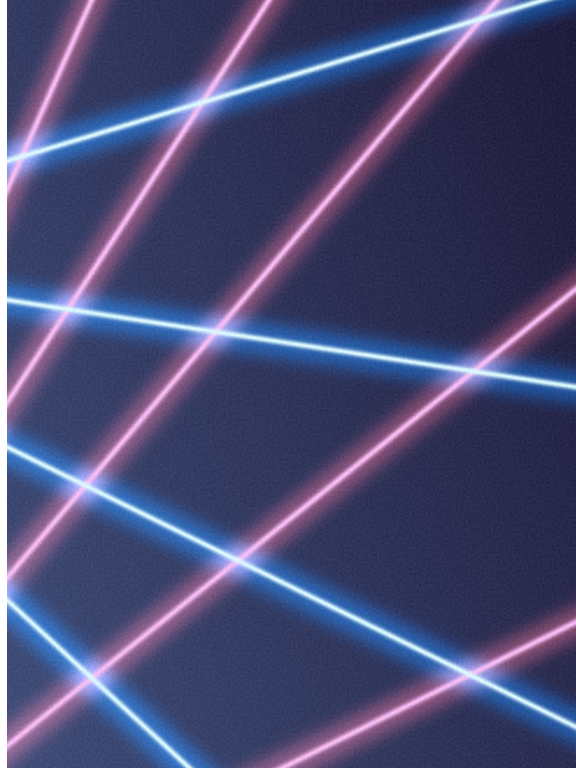
This background is drawn by a Shadertoy shader. Its source:

```glsl
// Crossing pink and blue neon beams over a grainy indigo gradient with a pale left margin.

// All lengths are fractions of the canvas height.
const float MARGIN_WIDTH = 0.0091;
const vec3 MARGIN_COLOR = vec3(1.0);

const vec3 INDIGO_LIGHT = vec3(0.250, 0.305, 0.475);
const vec3 INDIGO_DARK  = vec3(0.120, 0.105, 0.230);

const vec3 PINK_GLOW = vec3(0.34, 0.120, 0.13);
const vec3 PINK_CORE = vec3(0.97, 0.740, 0.96);
const vec3 BLUE_GLOW = vec3(-0.02, 0.180, 0.34);
const vec3 BLUE_CORE = vec3(0.86, 0.975, 1.0);
const vec3 CROSS_GLOW = vec3(0.10, 0.12, 0.12);

const float PINK_GLOW_WIDTH = 0.0235;
const float BLUE_GLOW_WIDTH = 0.0250;
const float PINK_CORE_WIDTH = 0.0044;
const float BLUE_CORE_WIDTH = 0.0041;

const float GRAIN_SCALE = 330.0;
const float GRAIN_AMOUNT = 0.045;

// Each beam: height where it meets the margin, then its slope.
const int PINK_COUNT = 5;
const vec2 PINK_BEAMS[PINK_COUNT] = vec2[](
    vec2(0.7526, 2.245), vec2(0.4753, 1.538), vec2(0.2474, 1.179),
    vec2(0.0286, 0.803), vec2(-0.178, 0.4966));
const int BLUE_COUNT = 4;
const vec2 BLUE_BEAMS[BLUE_COUNT] = vec2[](
    vec2(0.7904, 0.300), vec2(0.6094, -0.153),
    vec2(0.4180, -0.492), vec2(0.2188, -0.921));

float beamDistance(vec2 p, vec2 beam) {
    return abs(p.y - beam.x - beam.y * p.x) / sqrt(1.0 + beam.y * beam.y);
}

// Flat-topped halo with a soft rim.
float halo(float d, float width) {
    return exp(-pow(d / width, 2.6));
}

float core(float d, float width) {
    return exp(-pow(d / width, 2.0));
}

vec2 hashGradient(vec2 cell) {
    vec3 h = fract(cell.xyx * vec3(0.1031, 0.1030, 0.0973));
    h += dot(h, h.yzx + 33.33);
    float angle = 6.28319 * fract((h.x + h.y) * h.z);
    return vec2(cos(angle), sin(angle));
}

float gradientNoise(vec2 p) {
    vec2 cell = floor(p), f = fract(p);
    vec2 u = f * f * (3.0 - 2.0 * f);
    vec2 e = vec2(0.0, 1.0);
    float a = dot(hashGradient(cell), f);
    float b = dot(hashGradient(cell + e.yx), f - e.yx);
    float c = dot(hashGradient(cell + e.xy), f - e.xy);
    float d = dot(hashGradient(cell + e.yy), f - e.yy);
    return mix(mix(a, b, u.x), mix(c, d, u.x), u.y);
}

void mainImage(out vec4 fragColor, in vec2 fragCoord) {
    vec2 uv = fragCoord / iResolution.xy;
    vec2 p = fragCoord / iResolution.y - vec2(MARGIN_WIDTH, 0.0);

    // Backdrop darkens toward the upper right.
    float shade = 0.65 * uv.x + 0.35 * uv.y;
    vec3 color = mix(INDIGO_LIGHT, INDIGO_DARK, shade);

    // Strongest halo and core of each beam family.
    vec2 pink = vec2(0.0), blue = vec2(0.0);
    for (int i = 0; i < PINK_COUNT; i++) {
        float d = beamDistance(p, PINK_BEAMS[i]);
        pink = max(pink, vec2(halo(d, PINK_GLOW_WIDTH), core(d, PINK_CORE_WIDTH)));
    }
    for (int i = 0; i < BLUE_COUNT; i++) {
        float d = beamDistance(p, BLUE_BEAMS[i]);
        blue = max(blue, vec2(halo(d, BLUE_GLOW_WIDTH), core(d, BLUE_CORE_WIDTH)));
    }

    // Halos add up and flare where the families cross.
    color += PINK_GLOW * pink.x + BLUE_GLOW * blue.x;
    color += CROSS_GLOW * pink.x * blue.x;
    color = mix(color, PINK_CORE, pink.y);
    color = mix(color, BLUE_CORE, blue.y);

    // Fine film grain.
    color += GRAIN_AMOUNT * gradientNoise(p * GRAIN_SCALE + 500.0);

    // Left margin with a one-pixel smooth edge.
    float pixel = 1.0 / iResolution.y;
    color = mix(MARGIN_COLOR, color, smoothstep(-0.5 * pixel, 0.5 * pixel, p.x));
    fragColor = vec4(clamp(color, 0.0, 1.0), 1.0);
}
```
